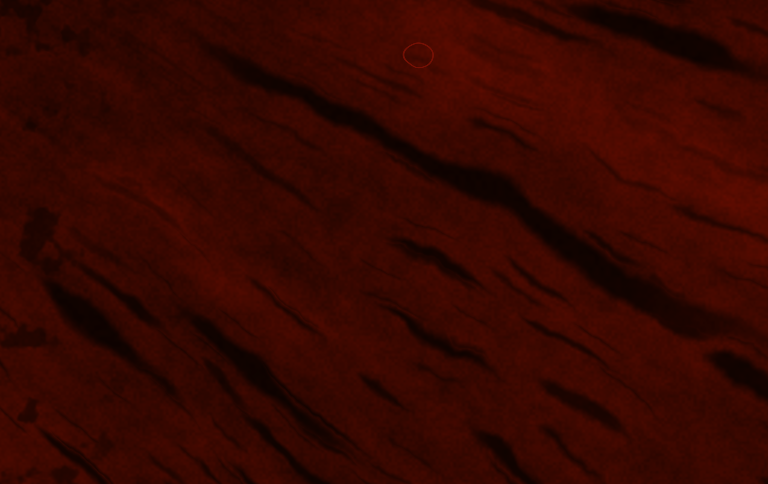
Write a WebGL 1 fragment shader that draws this texture.

```glsl
precision highp float;

uniform vec2 u_resolution;

float hash(vec2 p) {
  vec3 q = fract(p.xyx * 0.1031);
  q += dot(q, q.yzx + 33.33);
  return fract((q.x + q.y) * q.z);
}

float noise(vec2 p) {
  vec2 i = floor(p), f = fract(p);
  f = f * f * (3.0 - 2.0 * f);
  return mix(mix(hash(i), hash(i + vec2(1.0, 0.0)), f.x),
             mix(hash(i + vec2(0.0, 1.0)), hash(i + 1.0), f.x), f.y);
}

float fbm(vec2 p) {
  float sum = 0.0, amp = 0.53;
  for (int i = 0; i < 4; i++) {
    sum += amp * noise(p);
    p = p * 2.03 + 17.3;
    amp *= 0.5;
  }
  return sum;
}

// Tapered dark slit from u = start to u = end, lying along the fibre at height w
float crack(vec2 q, float start, float end, float w, float halfWidth) {
  float s = clamp((q.x - start) / (end - start), 0.0, 1.0);
  float taper = smoothstep(0.0, 0.22, s) * smoothstep(1.0, 0.6, s);
  float width = halfWidth * taper * (0.45 + 1.1 * noise(vec2(q.x * 9.0, w * 31.0)));
  float soft = 0.004 + 0.35 * halfWidth;
  return taper * (1.0 - smoothstep(-soft, soft, abs(q.y - w) - width));
}

// One slit per cell, with rows shifted at random
float scatteredCracks(vec2 q, vec2 cell, float halfWidth, float density, float seed) {
  float row = floor(q.y / cell.y);
  float shift = hash(vec2(row + 50.0, seed)) * cell.x;
  float column = floor((q.x + shift) / cell.x);
  vec2 id = vec2(column + 20.0, row + 40.0 + seed);
  float start = column * cell.x - shift;
  float end = start + cell.x * (0.55 + 0.45 * hash(id + 7.1));
  float w = (row + 0.3 + 0.4 * hash(id + 3.7)) * cell.y;
  float size = halfWidth * (0.5 + hash(id + 11.3));
  return step(hash(id), density) * crack(q, start, end, w, size);
}

void main() {
  vec2 p = gl_FragCoord.xy / u_resolution.y;

  // Fibre coordinates: u runs down to the right, steeper near the bottom
  vec2 q = vec2(dot(p, vec2(0.866, -0.5)), dot(p, vec2(0.5, 0.866)));
  q.y += 0.25 * q.x * (1.0 - q.y);
  vec2 fibre = q;
  q.y += 0.05 * (noise(q * 5.0 + 9.0) - 0.5) + 0.028 * (fbm(q * 15.0 + 4.0) - 0.5);

  // Broad glow, two bright bands and fine grain
  float red = 0.222 + 0.10 * (fbm(p * 2.6 + 5.0) - 0.5);
  red += 0.085 * exp(-pow((q.y - 1.23) / 0.10, 2.0)) * smoothstep(0.0, 0.4, q.x);
  red += 0.075 * exp(-pow((q.y - 0.64) / 0.045, 2.0))
       * smoothstep(-0.35, -0.05, q.x) * smoothstep(0.6, 0.2, q.x);
  red -= 0.035 * smoothstep(0.7, 0.0, length(p - vec2(0.1, 0.95)));
  red += 0.10 * (fbm(fibre * vec2(7.0, 24.0) + 30.0) - 0.5);
  red += 0.07 * (fbm(p * 38.0) - 0.5);
  red += 0.045 * (noise(p * 165.0) - 0.5);

  // Long dominant cracks
  float dark = crack(q, -0.28, 1.55, 1.01, 0.021);
  dark = max(dark, crack(q, -0.18, 0.24, 0.37, 0.021));
  dark = max(dark, crack(q, 0.08, 0.72, 0.52, 0.020));
  dark = max(dark, crack(q, 0.46, 1.05, 1.39, 0.020));

  // Finer cracks, denser to the lower right and absent from the bright band
  float presence = 0.3 + 0.7 * smoothstep(-0.6, 0.5, p.x - p.y);
  presence = max(presence, smoothstep(0.6, 0.35, p.y));
  presence *= 1.0 - 0.8 * exp(-pow((q.y - 1.23) / 0.07, 2.0));
  float fine = 0.0;
  for (int i = 0; i < 3; i++) {
    float k = float(i);
    vec2 cell = vec2(0.46, 0.10) * pow(0.68, k);
    float slit = scatteredCracks(q, cell, 0.010 * pow(0.55, k), 0.62 - 0.1 * k, 13.0 * k);
    fine = max(fine, slit * (0.95 - 0.2 * k));
  }
  dark = max(dark, fine * presence);

  // Small dark pits in the upper left
  float pits = smoothstep(0.64, 0.76, fbm(p * 13.0 + 2.0));
  dark = max(dark, 0.6 * pits * smoothstep(0.45, 0.1, p.x));

  red = mix(max(red, 0.06), 0.045 + 0.02 * noise(p * 90.0), dark * 0.96);
  vec3 color = red * vec3(1.0, 0.115, 0.0) + vec3(0.0, 0.003, 0.0);

  // Thin uneven ring
  vec2 r = p - vec2(0.863, 0.886);
  float ring = abs(length(r * vec2(0.93, 1.1)) - 0.027 - 0.006 * (noise(p * 45.0) - 0.5));
  color = mix(color, vec3(0.50, 0.07, 0.02), 0.8 * smoothstep(0.0025, 0.0007, ring));

  gl_FragColor = vec4(color, 1.0);
}
```
